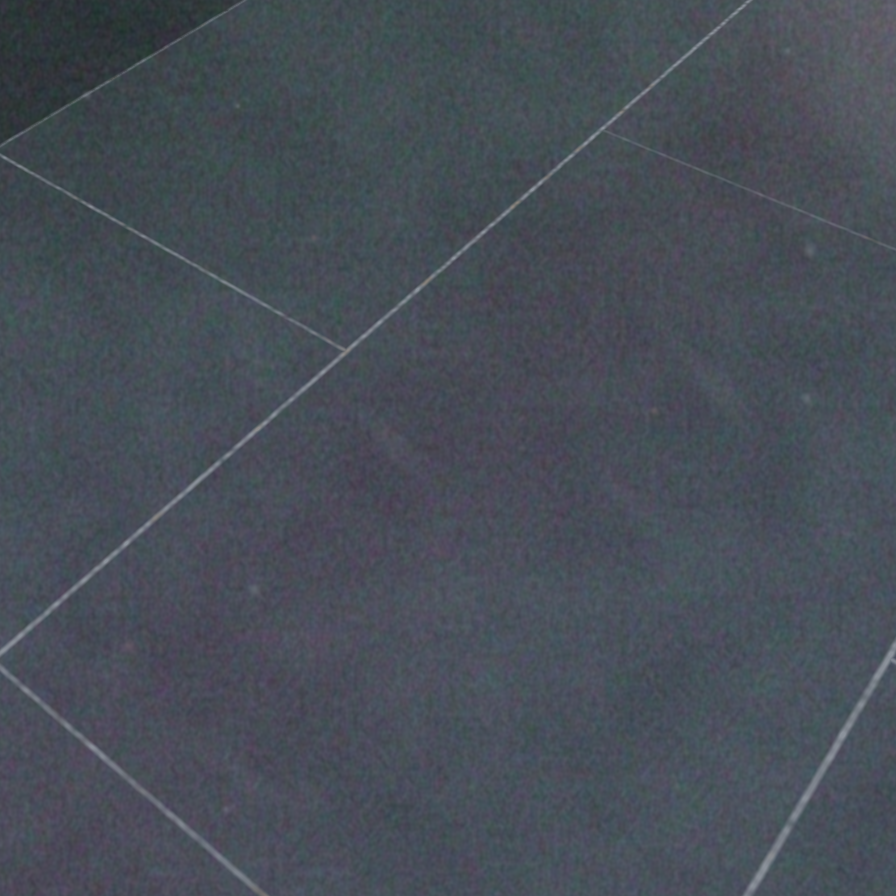
Reproduce this texture procedurally as a three.js fragment shader.

```glsl
// Dark slate floor seen at an angle: long tiles in staggered courses with thin pale joints.
// A projective map takes the canvas to floor units (course depth 1, tile length 2);
// joints are distances there, and gradient noise adds mottling, grain, scuffs and wear.
varying vec2 vUv;

const float TILE_LENGTH = 2.0;
const float STAGGER = 0.966;
const float JOINT_HALF_WIDTH = 0.0042;

const vec3 SLATE_FAR = vec3(0.262, 0.305, 0.325);
const vec3 SLATE_NEAR = vec3(0.287, 0.320, 0.360);
const vec3 STAIN = vec3(0.002, -0.026, -0.016);
const vec3 GROUT = vec3(0.55, 0.575, 0.61);
const vec3 GROUT_WARM = vec3(0.56, 0.53, 0.50);
const vec3 SPECK_PALE = vec3(0.46, 0.50, 0.53);
const vec3 SPECK_WARM = vec3(0.46, 0.40, 0.42);

vec2 hash2(vec2 p) {
  vec3 q = fract(p.xyx * vec3(0.1031, 0.1030, 0.0973));
  q += dot(q, q.yzx + 33.33);
  return fract((q.xx + q.yz) * q.zy);
}

float cornerSlope(vec2 cell, vec2 offset) {
  return dot(hash2(cell) * 2.0 - 1.0, offset);
}

float gradientNoise(vec2 p) {
  vec2 i = floor(p);
  vec2 f = fract(p);
  vec2 e = vec2(1.0, 0.0);
  vec2 s = f * f * f * (f * (f * 6.0 - 15.0) + 10.0);
  float low = mix(cornerSlope(i, f), cornerSlope(i + e, f - e), s.x);
  float high = mix(cornerSlope(i + e.yx, f - e.yx), cornerSlope(i + 1.0, f - 1.0), s.x);
  return mix(low, high, s.y);
}

float fbm(vec2 p) {
  float sum = 0.0;
  float gain = 0.6;
  for (int i = 0; i < 3; i++) {
    sum += gain * gradientNoise(p);
    p = p * 2.1 + 17.3;
    gain *= 0.5;
  }
  return sum;
}

// Floor position: x along the courses, y across them
vec2 floorPosition(vec2 uv) {
  vec3 s = vec3(uv.x, 1.0 - uv.y, 1.0);
  float depth = dot(s, vec3(0.0383, 1.0, 0.9796));
  float along = -1.9476 * dot(s, vec3(-0.8655, 1.0, -0.7448));
  float across = 3.0166 * dot(s, vec3(0.595, 1.0, -0.1628));
  return vec2(along, across) / depth;
}

float nearestRepeat(float x, float period) {
  return abs(fract(x / period + 0.5) - 0.5) * period;
}

float jointMask(float dist, float halfWidth, float blur) {
  return 1.0 - smoothstep(max(halfWidth - blur, 0.0), halfWidth + blur, dist);
}

// Mottling in light and hue, from broad clouds down to fine grain
vec3 mottling(vec2 uv) {
  float grain = gradientNoise(uv * vec2(120.0, 95.0));
  float fine = gradientNoise(uv * vec2(215.0, 185.0) + 7.0);
  float cloud = fbm(uv * 5.0 + 3.0);
  float patches = gradientNoise(uv * 19.0 + 71.0);
  float hueBroad = gradientNoise(uv * vec2(24.0, 19.0) + 13.0);
  float hue = gradientNoise(uv * vec2(52.0, 40.0) + 31.0);
  float hueFine = gradientNoise(uv * vec2(105.0, 85.0) + 53.0);
  float blue = gradientNoise(uv * vec2(70.0, 55.0) + 91.0);
  return vec3(0.046 * grain + 0.042 * fine + 0.022 * patches)
    + cloud * vec3(0.045, 0.06, 0.055)
    + (0.024 * hueBroad + 0.044 * hue + 0.044 * hueFine) * vec3(0.8, -0.6, 0.3)
    + blue * vec3(-0.008, 0.0, 0.05);
}

// Scattered specks: xyz colour, w coverage
vec4 specks(vec2 uv, float cells) {
  vec2 cell = floor(uv * cells);
  vec2 place = hash2(cell + 11.0);
  vec2 kind = hash2(cell + 47.0);
  vec2 d = (fract(uv * cells) - mix(vec2(0.2), vec2(0.8), place)) / cells;
  float radius = mix(0.004, 0.010, kind.y);
  float cover = step(0.6, kind.x) * exp(-dot(d, d) / (radius * radius) * 2.5);
  return vec4(mix(SPECK_PALE, SPECK_WARM, step(0.55, place.x)), cover * 0.5);
}

void main() {
  vec2 p = floorPosition(vUv);
  float row = floor(p.y);
  float x = p.x - STAGGER * (1.0 - mod(row, 2.0));

  // Slate: shaded far corner, soft sheen opposite, darker band along the middle course
  vec3 color = mix(SLATE_FAR, SLATE_NEAR, smoothstep(0.95, 0.35, vUv.y));
  color += STAIN * exp(-14.0 * (p.y - 1.28) * (p.y - 1.28));
  color *= 1.0 - 0.16 * smoothstep(0.5, 0.0, length(vUv - vec2(0.0, 1.0)));
  color *= mix(0.8, 1.0, step(0.0, p.y));
  vec2 sheen = vUv - vec2(1.02, 0.98);
  color += vec3(0.1, 0.09, 0.095) * exp(-dot(sheen, sheen) * 30.0);
  color += mottling(vUv);

  // Faint scuffs and specks
  vec2 scuffUv = vec2(vUv.x + vUv.y, (vUv.y - vUv.x) * 0.45);
  color += 0.03 * smoothstep(0.22, 0.5, fbm(scuffUv * vec2(9.0, 5.0) + 23.0));
  vec4 speck = specks(vUv, 5.0);
  color = mix(color, speck.rgb, speck.a);

  // Joints, worn and broken along their length
  vec2 blur = fwidth(p) * 0.6 + 0.0022;
  float wear = 0.84 + 0.45 * gradientNoise(p * 11.0) + 0.8 * gradientNoise(p * 58.0);
  float courseStrength = mix(0.5, 0.95, smoothstep(0.0, 0.9, p.y));
  float crossStrength = mix(0.74, 0.36, smoothstep(1.2, 1.9, p.x));
  float course = jointMask(nearestRepeat(p.y, 1.0), JOINT_HALF_WIDTH, blur.y);
  float cross = jointMask(nearestRepeat(x, TILE_LENGTH), JOINT_HALF_WIDTH, blur.x);
  float joint = max(course * courseStrength, cross * crossStrength);
  vec3 grout = mix(GROUT, GROUT_WARM, smoothstep(0.1, 0.4, gradientNoise(p * 14.0 + 9.0)));
  color = mix(color, grout, clamp(joint * wear, 0.0, 1.0));

  gl_FragColor = vec4(color, 1.0);
}
```
